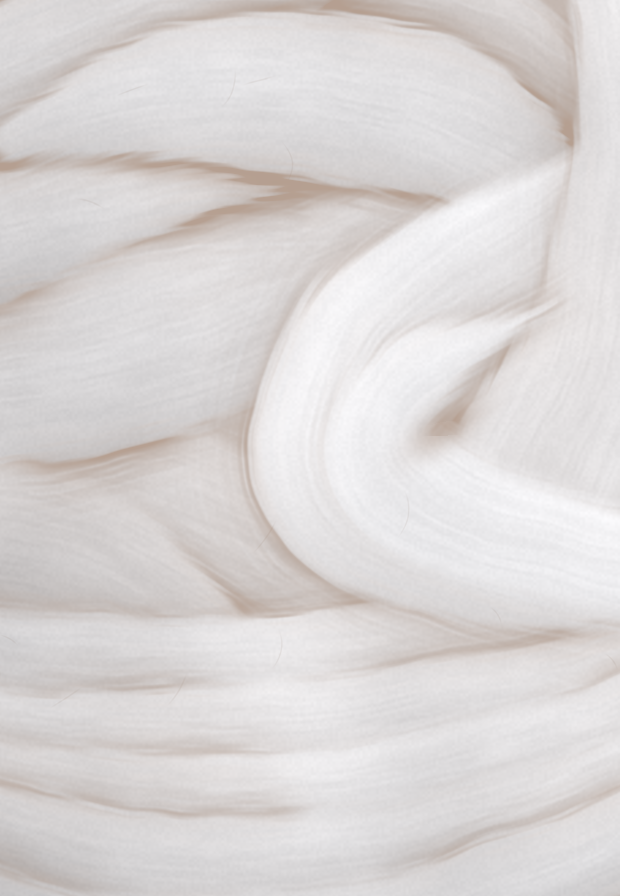
Give the GLSL for this texture, as a WebGL 2 fragment shader.

```glsl
#version 300 es
precision highp float;
// Folded locks of combed white wool: soft tapered tubes along quadratic curves,
// laid back to front. Each adds a warm contact shadow and fibres that follow its
// curve. Tone is carried as (lightness, warmth) and coloured once at the end.
uniform vec2 u_resolution;
out vec4 fragColor;
const vec3 TAN = vec3(0.71, 0.62, 0.56);

float hash(vec2 p) {
    vec3 q = fract(p.xyx * 0.1031);
    q += dot(q, q.yzx + 33.33);
    return fract((q.x + q.y) * q.z);
}

float noise(vec2 p) {
    vec2 i = floor(p), f = fract(p);
    f = f * f * (3.0 - 2.0 * f);
    return mix(mix(hash(i), hash(i + vec2(1, 0)), f.x),
               mix(hash(i + vec2(0, 1)), hash(i + vec2(1, 1)), f.x), f.y);
}

float fbm(vec2 p) {
    float sum = 0.0, amp = 0.5;
    for (int i = 0; i < 4; i++, amp *= 0.5) {
        sum += amp * noise(p);
        p = mat2(1.6, 1.2, -1.2, 1.6) * p + 7.3;
    }
    return sum;
}

// Quadratic curve; xy is the centre line, z the half width
vec3 curve(vec3 a, vec3 b, vec3 c, float t) {
    return mix(mix(a, b, t), mix(b, c, t), t);
}

// Coarse search for the closest point, polished by damped Newton steps
float nearestParam(vec2 p, vec3 a, vec3 b, vec3 c) {
    float best = 1e9, t = 0.0;
    for (int i = 0; i <= 12; i++) {
        float k = float(i) / 12.0, d = distance(p, curve(a, b, c, k).xy);
        if (d < best) { best = d; t = k; }
    }
    vec2 bend = 2.0 * (a - 2.0 * b + c).xy;
    for (int i = 0; i < 4; i++) {
        vec2 off = curve(a, b, c, t).xy - p, vel = 2.0 * mix(b - a, c - b, t).xy;
        float speed2 = dot(vel, vel);
        t = clamp(t - dot(off, vel) / max(speed2 + dot(off, bend), 0.1 * speed2), 0.0, 1.0);
    }
    return t;
}

// Lays one lock over the tone; wool = (lightness, warmth, shadow depth)
vec2 layLock(vec2 tone, vec2 p, vec3 a, vec3 b, vec3 c, vec3 wool, float seed) {
    float t = nearestParam(p, a, b, c);
    vec3 q = curve(a, b, c, t);
    vec2 off = p - q.xy, dir = normalize(mix(b - a, c - b, t).xy);
    vec2 grain = vec2(t * distance(a.xy, c.xy) + dot(dir, off), dir.x * off.y - dir.y * off.x);
    float fine = noise(grain * vec2(22.0, 240.0) + seed * 17.0) - 0.5;
    float soft = noise(grain * vec2(5.0, 36.0) + seed * 31.0) - 0.5;
    float depth = wool.z * (0.2 + 1.2 * smoothstep(0.2, 0.8, noise(vec2(grain.x * 6.0, seed * 5.3))));
    float edge = length(off) - q.z + 0.009 * soft + 0.007 * fine;
    // Contact shadow: a broad soft part and a thin deep one, broken into fibres
    float outside = max(edge, 0.0), crease = depth * (1.0 + 1.1 * fine);
    tone += crease * (vec2(-0.05, 0.24) * exp(-outside / 0.036)
                    + vec2(-0.03, 0.34) * exp(-outside / 0.009));
    // Rounded body lit from above, dimmer and warmer at the rim
    float rim = exp(-max(-edge, 0.0) / 0.018);
    float side = dot(off / q.z, vec2(-0.35, 0.94));
    vec2 body = wool.xy + vec2(0.045 * side - 0.03 * rim * depth + 0.022 * soft + 0.034 * fine,
                               0.27 * rim * crease - 0.04 * soft);
    float blur = mix(0.022, 0.007, clamp(depth, 0.0, 1.0));
    return mix(tone, body, smoothstep(0.5 * blur, -blur, edge));
}

// Thin stray hair, strongest in its middle
float hair(vec2 p, vec2 centre, float angle, float bend, float reach) {
    vec2 u = mat2(cos(angle), -sin(angle), sin(angle), cos(angle)) * (p - centre);
    return smoothstep(0.0016, 0.0, abs(u.y - bend * u.x * u.x)) * smoothstep(reach, reach * 0.3, abs(u.x));
}

void main() {
    vec2 uv = gl_FragCoord.xy / u_resolution.y;
    float aspect = u_resolution.x / u_resolution.y;
    vec2 p = uv + 0.034 * (vec2(fbm(uv * 5.0), fbm(uv * 5.0 + 40.0)) - 0.47);
    vec2 tone = vec2(0.87, 0.26);
    // Slack locks at the middle left
    vec3 slack = vec3(0.895, 0.13, 0.5);
    tone = layLock(tone, p, vec3(0.0, 0.51, 0.08), vec3(0.2, 0.47, 0.10), vec3(0.50, 0.31, 0.06), slack, 1.0);
    tone = layLock(tone, p, vec3(-0.06, 0.43, 0.09), vec3(0.12, 0.43, 0.09), vec3(0.29, 0.28, 0.01), slack, 2.0);
    // Sagging bands along the bottom
    for (int i = 0; i < 5; i++) {
        float k = float(i), r = hash(vec2(k, 4.0)) - 0.5, s = hash(vec2(k, 9.0)) - 0.5;
        tone = layLock(tone, p, vec3(-0.1, 0.29 - 0.07 * k + 0.05 * s, 0.05), vec3(0.28 + 0.3 * r, 0.19 - 0.088 * k, 0.07),
                       vec3(0.8, 0.36 - 0.066 * k + 0.05 * r, 0.06), vec3(0.905, 0.05, 0.5), 3.0 + k);
    }
    // Plump locks at the upper left
    vec3 plump = vec3(0.895, 0.06, 0.95);
    tone = layLock(tone, p, vec3(0.3, 1.04, 0.05), vec3(0.5, 1.03, 0.08), vec3(0.64, 0.90, 0.03), slack, 8.0);
    tone = layLock(tone, p, vec3(-0.1, 0.88, 0.07), vec3(0.08, 0.97, 0.08), vec3(0.3, 1.05, 0.08), plump, 9.0);
    tone = layLock(tone, p, vec3(-0.06, 0.58, 0.09), vec3(0.16, 0.60, 0.13), vec3(0.42, 0.72, 0.08), plump, 10.0);
    tone = layLock(tone, p, vec3(-0.05, 0.73, 0.08), vec3(0.1, 0.77, 0.06), vec3(0.32, 0.79, 0.003), plump, 11.0);
    tone = layLock(tone, p, vec3(0.02, 0.845, 0.03), vec3(0.3, 0.96, 0.14), vec3(0.57, 0.83, 0.07), plump, 12.0);
    // Bright looped lock, the hanging one at the right, and the inner turn
    tone = layLock(tone, p, vec3(0.68, 0.80, 0.055), vec3(0.09, 0.455, 0.17), vec3(0.71, 0.37, 0.07), vec3(0.935, 0.02, 0.55), 13.0);
    tone = layLock(tone, p, vec3(0.66, 1.08, 0.07), vec3(0.78, 0.80, 0.05), vec3(0.64, 0.50, 0.14), vec3(0.925, 0.09, 0.75), 14.0);
    tone = layLock(tone, p, vec3(0.62, 0.67, 0.004), vec3(0.19, 0.48, 0.115), vec3(0.71, 0.37, 0.06), vec3(0.945, 0.02, 0.5), 15.0);
    // Deep hollow inside the turn
    vec2 hollow = mat2(0.8, -0.6, 0.6, 0.8) * (p - vec2(0.495, 0.525));
    tone += vec2(-0.06, 0.5) * exp(-dot(hollow * vec2(22, 48), hollow * vec2(22, 48)));
    // Stray hairs
    for (int i = 0; i < 14; i++) {
        float k = float(i), r = hash(vec2(k, 21.0));
        vec2 centre = vec2(hash(vec2(k, 22.0)) * aspect, hash(vec2(k, 23.0)));
        tone += vec2(-0.02, 0.09) * hair(p, centre, 3.0 * r - 1.0, 40.0 * (r - 0.5), 0.012 + 0.02 * r);
    }
    // Uneven density, dim left and lower margins, fine grain
    tone.x += 0.10 * (fbm(uv * 6.0 + 3.0) - 0.47) + 0.024 * (noise(uv * 330.0) - 0.5);
    tone.x -= 0.055 * smoothstep(0.25, 0.0, uv.x) + 0.06 * smoothstep(0.2, 0.0, uv.y);
    vec3 wool = vec3(tone.x) + vec3(0.0, 0.0, 0.01);
    fragColor = vec4(mix(wool, TAN, clamp(tone.y, 0.0, 0.95)), 1.0);
}
```
